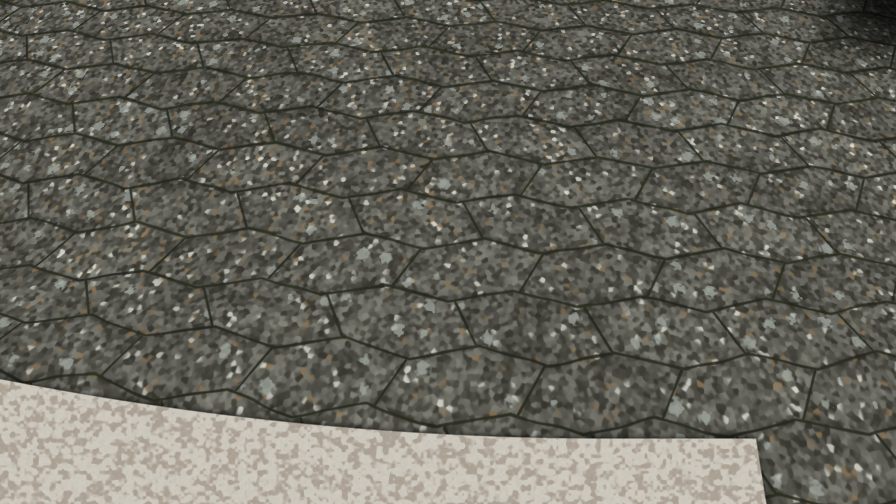
A Shadertoy shader for this texture:

```glsl
// Zigzag interlocking pavers of exposed aggregate in perspective, beside a mottled pale slab.

float hash(vec2 p) {
    return fract(sin(dot(p, vec2(127.1, 311.7))) * 43758.545);
}

float noise(vec2 p) {
    vec2 i = floor(p), f = fract(p);
    f = f * f * (3.0 - 2.0 * f);
    return mix(mix(hash(i), hash(i + vec2(1, 0)), f.x),
               mix(hash(i + vec2(0, 1)), hash(i + vec2(1, 1)), f.x), f.y);
}

// Softly blended pebbles: mostly grey, a few pale or tan
vec3 aggregate(vec2 p) {
    vec2 cell = floor(p);
    vec3 sum = vec3(0);
    float total = 0.0;
    for (int y = -1; y <= 1; y++)
    for (int x = -1; x <= 1; x++) {
        vec2 id = cell + vec2(x, y);
        vec2 offset = id + vec2(hash(id), hash(id + 37.3)) - p;
        float kind = hash(id + 71.9);
        vec3 stone = mix(vec3(0.22, 0.22, 0.19), vec3(0.49, 0.49, 0.455), hash(id + 13.7));
        if (kind > 0.95) stone = vec3(0.76, 0.76, 0.72);
        if (kind < 0.04) stone = vec3(0.52, 0.44, 0.33);
        float weight = exp(-5.5 * dot(offset, offset));
        sum += stone * weight;
        total += weight;
    }
    return sum / total;
}

// Scattered pale lichen flecks with ragged outlines
float flecks(vec2 p) {
    vec2 id = floor(p);
    vec2 center = 0.3 + 0.4 * vec2(hash(id + 5.1), hash(id + 9.4));
    float radius = 0.08 + 0.14 * hash(id + 2.6);
    float d = length(fract(p) - center) + 0.22 * (noise(p * 9.0) - 0.5) - radius;
    return step(0.7, hash(id + 21.3)) * (1.0 - smoothstep(-0.06, 0.09, d));
}

vec3 pavers(vec2 p, float pixel) {
    // Perspective ground plane: u counts pavers across, r counts rows down
    float dx = p.x - 1.0556;
    float y = p.y - 0.045 * dx + 0.056 * smoothstep(0.46, 0.74, p.y) * dx * dx;
    float depth = y + 1.25;
    float paverWidth = 0.1385 * depth;
    float rowHeight = depth * depth / 31.09;
    float u = (dx + 0.056 * dx * dx * dx) / paverWidth;
    float r = 24.87 - 31.09 / depth;

    // Zigzag joint between rows, shifted on alternate rows
    float joint = floor(r + 0.5);
    float peak = mod(joint, 2.0) < 0.5 ? 0.85 : 0.61;
    float zigzag = 4.0 * abs(fract(u - peak) - 0.5) - 1.0;
    float wobble = 0.05 * (noise(vec2(u * 5.0, joint * 7.0)) - 0.5);
    float d = r - joint + 0.13 * zigzag + wobble;
    float row = d > 0.0 ? joint : joint - 1.0;

    // Cross joints lean in alternating directions
    float odd = mod(row, 2.0);
    float q = u + (odd - 0.5) * 0.5 * (r - row - 0.5) - 0.5 * (1.0 - odd);
    float across = abs(fract(q + 0.5) - 0.5) * paverWidth;
    float gap = min(abs(d) * rowHeight * 0.95, across * 0.97);

    // Stone surface with tonal drift and a different tone per paver
    vec2 ground = vec2(u * 2.3, r);
    vec3 color = aggregate(ground * 12.0);
    color *= 0.95 + 0.10 * hash(vec2(floor(q), row));
    color *= 0.89 + 0.20 * noise(ground * 1.7);
    color = mix(color, vec3(0.63, 0.66, 0.63), 0.75 * flecks(ground * 2.0));

    // Thin dark joints with uneven width and traces of moss
    float halfWidth = 0.0014 * depth / 1.7 * (0.6 + 0.8 * noise(ground * 4.0));
    float line = 1.0 - smoothstep(halfWidth - pixel * 0.5, halfWidth + pixel * 0.5 + 0.0022, gap);
    vec3 soil = mix(vec3(0.13, 0.135, 0.11), vec3(0.17, 0.19, 0.12), noise(ground * 2.5 + 40.0));
    color *= 1.0 - 0.15 * exp(-gap * 150.0);
    return mix(color, soil, 0.85 * line);
}

vec3 slab(vec2 p) {
    float blotch = 0.6 * noise(p * vec2(85, 95)) + 0.4 * noise(p * 160.0 + 8.0);
    vec3 color = mix(vec3(0.67, 0.63, 0.58), vec3(0.80, 0.78, 0.74), smoothstep(0.28, 0.58, blotch));
    return color + 0.03 * (noise(p * 190.0) - 0.5);
}

void mainImage(out vec4 fragColor, in vec2 fragCoord) {
    float pixel = 1.0 / iResolution.y;
    float aspect = iResolution.x * pixel;
    vec2 p = vec2(fragCoord.x, iResolution.y - fragCoord.y) * pixel;

    vec3 color = pavers(p, pixel);

    // Deep shade in the upper right corner
    float corner = length((p - vec2(aspect, 0.0)) * vec2(1.0, 1.3));
    color *= mix(0.22, 1.0, smoothstep(0.02, 0.24, corner));

    // Slab with a curved upper edge and a slightly slanted right end
    float bend = max(1.0 - p.x / 1.204, 0.0);
    float top = 0.870 - 0.118 * bend * bend;
    float edge = max(top - p.y, p.x - 1.5 - 0.16 * (p.y - 0.87));
    color *= 1.0 - 0.5 * exp(-max(edge, 0.0) * 130.0);
    color = mix(slab(p), color, smoothstep(-pixel, pixel, edge));

    fragColor = vec4(color, 1.0);
}
```
